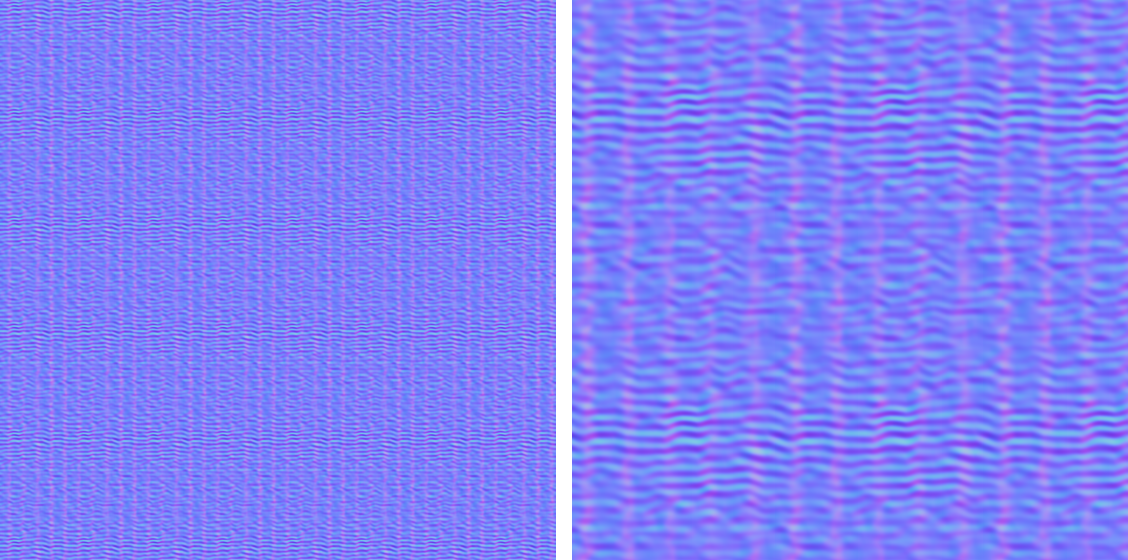
Left, the full canvas; right, a detail of the centre.
This texture map is drawn by a Shadertoy shader. Its source:

```glsl
// Tangent-space normal map of a ribbed woven cloth with dense horizontal bands.

const float TAU = 6.2831853;

// Layout of the weave
const float TILES_ACROSS = 8.0;     // repeats across the canvas
const float BANDS_DOWN = 5.22;      // repeats down the canvas
const float BAND_OFFSET = 0.023;    // height of the lowest dense band
const float RIBS_PER_TILE = 5.0;
const float RIB_OFFSET = 0.70;      // in ribs
const float WEAK_RIB = 1.0;         // faintest seam of each tile
const float ROWS_PER_BAND = 26.0;

// Relief, with heights in units of SAMPLE_STEP
const float SAMPLE_STEP = 1.0 / 512.0;
const float ROW_HEIGHT_CALM = 0.07;
const float ROW_HEIGHT_DENSE = 0.21;
const float GRAIN_HEIGHT = 0.36;
const float WEAR_HEIGHT = 0.10;
const float SEAM_SLOPE = 0.36;
const float SEAM_WIDTH = 0.16;      // in ribs
const float BLUE_LEVEL = 0.985;

// Cells of the noise layers, per tile and band
const vec2 GRAIN_CELLS = vec2(15.0, 37.0);
const vec2 SPECKLE_CELLS = vec2(20.0, 30.0);
const vec2 BEND_CELLS = vec2(10.0, 9.0);
const vec2 DASH_CELLS = vec2(5.0, 15.0);
const vec2 WEAR_CELLS = vec2(110.0, 170.0);  // per canvas

float hash(vec2 p) {
    vec3 q = fract(vec3(p.xyx) * 0.1031);
    q += dot(q, q.yzx + 33.33);
    return fract((q.x + q.y) * q.z);
}

// Smooth value noise from -1 to 1 that wraps after 'period' cells
float wrapNoise(vec2 p, vec2 period, float seed) {
    vec2 cell = floor(p);
    vec2 f = fract(p);
    f = f * f * (3.0 - 2.0 * f);
    vec2 lo = mod(cell, period) + seed;
    vec2 hi = mod(cell + 1.0, period) + seed;
    float bottom = mix(hash(lo), hash(vec2(hi.x, lo.y)), f.x);
    float top = mix(hash(vec2(lo.x, hi.y)), hash(hi), f.x);
    return 2.0 * mix(bottom, top, f.y) - 1.0;
}

float layer(vec2 tile, vec2 cells, float seed) {
    return wrapNoise(tile * cells, cells, seed);
}

vec2 toTile(vec2 uv) {
    return vec2(uv.x, uv.y - BAND_OFFSET) * vec2(TILES_ACROSS, BANDS_DOWN);
}

float toColumn(vec2 tile) {
    return tile.x * RIBS_PER_TILE - RIB_OFFSET;
}

// 1 at the weak rib of a tile, -1 on the far side
float weakness(float column) {
    return cos(TAU * (column - WEAK_RIB) / RIBS_PER_TILE);
}

float ribShift(float rib) {
    return 0.7 * hash(vec2(mod(rib, RIBS_PER_TILE), 3.0));
}

// Wavy thread rows, broken into dashes and raised inside the dense bands
float threadRows(vec2 tile) {
    float column = toColumn(tile);
    float rib = floor(column);
    float dense = pow(0.5 + 0.5 * cos(TAU * tile.y), 3.0);
    float shift = mix(ribShift(rib), ribShift(rib + 1.0),
                      smoothstep(0.6, 1.0, column - rib));
    float bend = shift + 0.35 * layer(tile, BEND_CELLS, 11.0);
    float dash = 1.0 + 0.7 * layer(tile, DASH_CELLS, 23.0) + 0.25 * weakness(column);
    return sin(TAU * (ROWS_PER_BAND * tile.y + bend)) * dash
         * mix(ROW_HEIGHT_CALM, ROW_HEIGHT_DENSE, dense);
}

float clothHeight(vec2 uv) {
    vec2 tile = toTile(uv);
    return threadRows(tile)
         + GRAIN_HEIGHT * layer(tile, GRAIN_CELLS, 41.0)
         + WEAR_HEIGHT * wrapNoise(uv * WEAR_CELLS, WEAR_CELLS, 97.0);
}

// Horizontal slope: speckled seams between the ribs, level on average
float seamSlope(vec2 tile) {
    float column = toColumn(tile);
    float seamId = floor(column + 0.5);
    float d = (column - seamId + 0.08 * layer(tile, GRAIN_CELLS, 59.0)) / SEAM_WIDTH;
    float strength = 0.8 - 0.25 * weakness(seamId);
    float speckle = 1.0 + 0.6 * layer(tile, SPECKLE_CELLS, 67.0);
    float level = SEAM_WIDTH * sqrt(0.5 * TAU);
    return SEAM_SLOPE * strength * speckle * (exp(-d * d) - level);
}

void mainImage(out vec4 fragColor, in vec2 fragCoord) {
    vec2 uv = fragCoord / iResolution.xy;
    vec2 dx = vec2(0.5 * SAMPLE_STEP, 0.0);
    vec2 dy = dx.yx;

    vec2 slope = vec2(clothHeight(uv + dx) - clothHeight(uv - dx),
                      clothHeight(uv + dy) - clothHeight(uv - dy));
    slope.x += seamSlope(toTile(uv));

    vec3 color = 0.5 + 0.5 * normalize(vec3(slope, 1.0));
    color.b *= BLUE_LEVEL;
    fragColor = vec4(color, 1.0);
}
```
